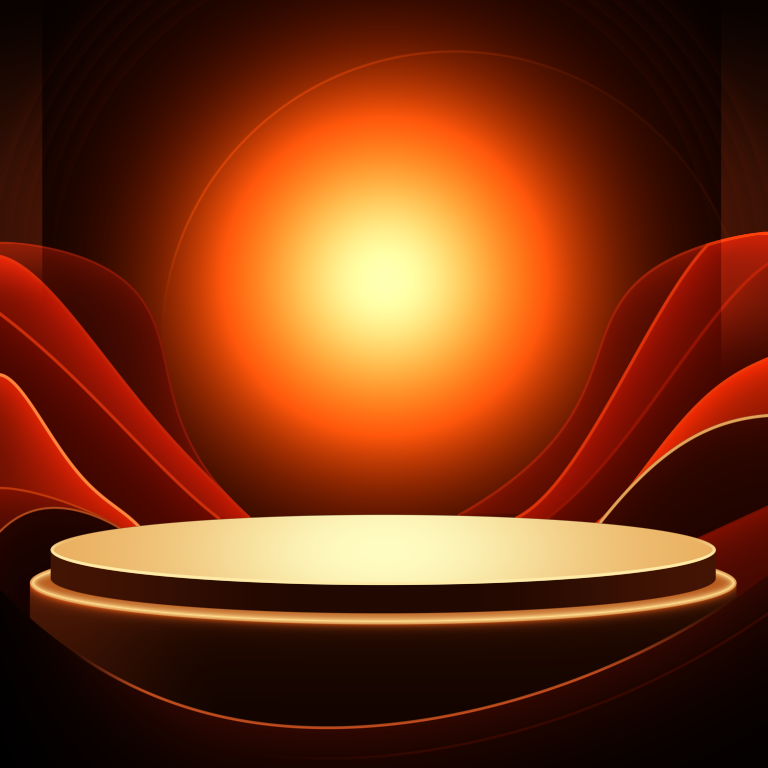
Write a WebGL 1 fragment shader that draws this background.

```glsl
precision highp float;
// A round two-tier podium before a glowing orange sun, framed by flowing red drapes.
uniform vec2 u_resolution;

float aa; // width of one smoothed edge

float cover(float d) { return smoothstep(-aa, aa, d); }
float line(float d, float width) { return 1.0 - smoothstep(width - aa, width + aa, abs(d)); }

// Quartic through five evenly spaced heights, u runs from 0 to 4
float quartic(float u, vec4 h, float last) {
  vec4 d1 = vec4(h.yzw, last) - h;
  vec3 d2 = d1.yzw - d1.xyz;
  vec2 d3 = d2.yz - d2.xy;
  float a = u * (u - 1.0) / 2.0;
  float b = a * (u - 2.0) / 3.0;
  return h.x + u * d1.x + a * d2.x + b * d3.x + b * (u - 3.0) / 4.0 * (d3.y - d3.x);
}

// Signed distance below a curve y(x), positive underneath
float under(vec2 p, float start, float width, vec4 h, float last) {
  float raw = (p.x - start) / width * 4.0;
  float u = clamp(raw, 0.0, 4.0);
  float y = quartic(u, h, last);
  float slope = (quartic(u + 0.02, h, last) - quartic(u - 0.02, h, last)) / (0.01 * width);
  return (y - abs(raw - u) * width * 0.7 - p.y) / sqrt(1.0 + slope * slope);
}

// Horizontal position of a rounded shoulder that falls from its top
float shoulderX(float y, float top, float height, vec4 h, float last) {
  return quartic(4.0 * sqrt(clamp((top - y) / height, 0.0, 1.0)), h, last);
}

float shoulder(vec2 p, float side, float top, float height, vec4 h, float last) {
  float x = shoulderX(p.y, top, height, h, last);
  float slope = (shoulderX(p.y - 0.002, top, height, h, last) - x) / 0.002;
  return min(side * (x - p.x) / sqrt(1.0 + slope * slope), top - p.y);
}

// Cloth with a lighter border and a thin lit edge
void fold(inout vec3 color, float d, vec3 cloth, vec3 rim, float width) {
  vec3 shaded = cloth * (0.8 + 0.9 * exp(-max(d, 0.0) * 22.0));
  color = mix(color, shaded, cover(d));
  color = mix(color, rim, line(d - width, width) * 0.85);
}

// Ellipse swept downward by depth, positive inside
float drum(vec2 q, vec2 radius, float depth) {
  q.y -= clamp(q.y, -depth, 0.0);
  float k = length(q / radius);
  return k * (1.0 - k) / max(length(q / (radius * radius)), 0.001);
}

void main() {
  vec2 p = gl_FragCoord.xy / u_resolution;
  aa = 0.8 / min(u_resolution.x, u_resolution.y);

  // Dark wall with faint concentric arches
  vec2 fromSun = p - vec2(0.501, 0.635);
  float wallFade = exp(-dot(fromSun, fromSun) * 5.0);
  vec3 color = vec3(0.13, 0.022, 0.0) * wallFade;
  float arch = length(p - vec2(0.592, 0.551)) - 0.382;
  color += vec3(0.035, 0.01, 0.0) * cover(-arch) * wallFade;
  for (int i = 0; i < 5; i++) {
    float ring = length(p - vec2(0.5, 0.635)) - 0.43 - 0.02 * float(i);
    float lit = exp(-max(ring, 0.0) * 90.0) * cover(ring);
    color += vec3(0.04, 0.009, 0.0) * lit * smoothstep(0.6, 0.85, p.y);
  }

  // Sun glow
  fromSun.y *= fromSun.y < 0.0 ? 1.05 : 1.0;
  color += vec3(2.1, 1.0, 0.7) * exp(-dot(fromSun, fromSun) / vec3(0.051, 0.039, 0.0165));
  color = min(color, vec3(1.0, 1.0, 0.72));
  color += vec3(0.17, 0.06, 0.01) * line(arch, 0.0015) * smoothstep(0.55, 0.75, p.y)
    * (1.0 - 0.7 * smoothstep(0.4, 0.85, p.x));

  // Left drapes, back to front
  float leftEdge = shoulder(p, 1.0, 0.685, 0.358, vec4(0.0, 0.115, 0.195, 0.227), 0.326);
  fold(color, leftEdge, vec3(0.24, 0.034, 0.004), vec3(0.55, 0.1, 0.02), 0.0014);
  float d = under(p, 0.0, 0.326, vec4(0.668, 0.605, 0.503, 0.408), 0.327);
  fold(color, min(d, leftEdge), vec3(0.47, 0.06, 0.008), vec3(0.76, 0.15, 0.03), 0.0018);
  d = under(p, 0.0, 0.286, vec4(0.594, 0.534, 0.464, 0.391), 0.327);
  fold(color, d, vec3(0.27, 0.026, 0.0), vec3(0.87, 0.2, 0.04), 0.002);
  d = under(p, 0.0, 0.182, vec4(0.514, 0.469, 0.401, 0.353), 0.316);
  fold(color, d, vec3(0.53, 0.08, 0.008), vec3(1.0, 0.6, 0.28), 0.002);
  d = under(p, 0.0, 0.156, vec4(0.366, 0.361, 0.35, 0.335), 0.314);
  fold(color, d, vec3(0.3, 0.04, 0.004), vec3(0.8, 0.25, 0.05), 0.0014);
  d = under(p, 0.0, 0.156, vec4(0.31, 0.335, 0.34, 0.332), 0.314);
  fold(color, d, vec3(0.09, 0.01, 0.0), vec3(0.8, 0.33, 0.12), 0.0014);

  // Right drapes, back to front
  float rightEdge = shoulder(p, -1.0, 0.698, 0.368, vec4(1.0, 0.898, 0.806, 0.759), 0.596);
  fold(color, rightEdge, vec3(0.3, 0.044, 0.004), vec3(0.65, 0.14, 0.02), 0.0016);
  d = under(p, 0.671, 0.329, vec4(0.327, 0.414, 0.555, 0.68), 0.707);
  fold(color, min(d, rightEdge), vec3(0.4, 0.045, 0.005), vec3(0.9, 0.22, 0.04), 0.002);
  d = under(p, 0.71, 0.29, vec4(0.326, 0.395, 0.488, 0.586), 0.659);
  fold(color, d, vec3(0.25, 0.026, 0.0), vec3(0.6, 0.08, 0.01), 0.002);
  d = under(p, 0.775, 0.225, vec4(0.319, 0.382, 0.453, 0.505), 0.535);
  fold(color, d, vec3(0.58, 0.1, 0.008), vec3(0.9, 0.23, 0.03), 0.0016);
  d = under(p, 0.781, 0.219, vec4(0.322, 0.383, 0.426, 0.451), 0.461);
  fold(color, d, vec3(0.15, 0.02, 0.0), vec3(1.0, 0.74, 0.4), 0.002);
  d = 0.305 + 0.46 * (p.x - 0.92) - p.y;
  fold(color, d, vec3(0.3, 0.035, 0.003), vec3(0.42, 0.05, 0.005), 0.001);

  // Translucent side pillars
  float pillar = cover(0.055 - p.x) * smoothstep(0.6, 0.68, p.y)
    + cover(p.x - 0.939) * smoothstep(0.5, 0.62, p.y);
  color += vec3(0.17, 0.06, 0.02) * pillar * smoothstep(1.05, 0.7, p.y);

  // Lower tier: wall, glowing rim and ledge
  vec2 q = p - vec2(0.499, 0.241);
  vec2 baseRadius = vec2(0.46, 0.054);
  float ledge = drum(q, baseRadius, 0.0);
  vec3 wall = vec3(0.07, 0.014, 0.0) + vec3(0.14, 0.05, 0.014) * smoothstep(-0.2, -0.46, q.x);
  wall += vec3(0.1, 0.035, 0.004) * exp(ledge * 22.0) + vec3(0.5, 0.22, 0.06) * exp(ledge * 220.0);
  color = mix(color, wall, cover(drum(q, baseRadius, 0.3)));
  vec3 gold = mix(vec3(0.72, 0.36, 0.12), vec3(1.0, 0.86, 0.55), exp(-abs(ledge - 0.004) * 190.0));
  color = mix(color, gold, cover(ledge));

  // Upper tier: side and bright top
  q = p - vec2(0.499, 0.284);
  vec2 topRadius = vec2(0.433, 0.0456);
  vec3 side = vec3(0.13, 0.032, 0.004) + vec3(0.13, 0.045, 0.01) * smoothstep(0.1, 0.43, abs(q.x));
  color = mix(color, side, cover(drum(q, topRadius, 0.037)));
  float top = drum(q, topRadius, 0.0);
  float shine = exp(-q.x * q.x * 13.0 - q.y * q.y * 60.0);
  color = mix(color, mix(vec3(0.91, 0.66, 0.34), vec3(1.0, 0.99, 0.76), shine), cover(top));
  color = mix(color, vec3(1.0, 0.92, 0.66), line(top - 0.002, 0.002) * smoothstep(0.02, -0.01, q.y));

  // Dark bowl sweeping under the podium
  d = under(p, 0.0, 1.0, vec4(0.232, 0.077, 0.056, 0.115), 0.251);
  vec3 ground = vec3(0.19, 0.028, 0.003) * exp(-max(d, 0.0) * 13.0) * smoothstep(-0.1, 0.3, p.x);
  color = mix(color, ground, cover(d));
  color += vec3(0.6, 0.27, 0.11) * line(d, 0.0018) * smoothstep(0.08, 0.2, p.x) * smoothstep(0.98, 0.75, p.x);
  color += vec3(0.1, 0.016, 0.0) * line(d - 0.04, 0.0015) * smoothstep(0.3, 0.6, p.x);

  gl_FragColor = vec4(color, 1.0);
}
```
